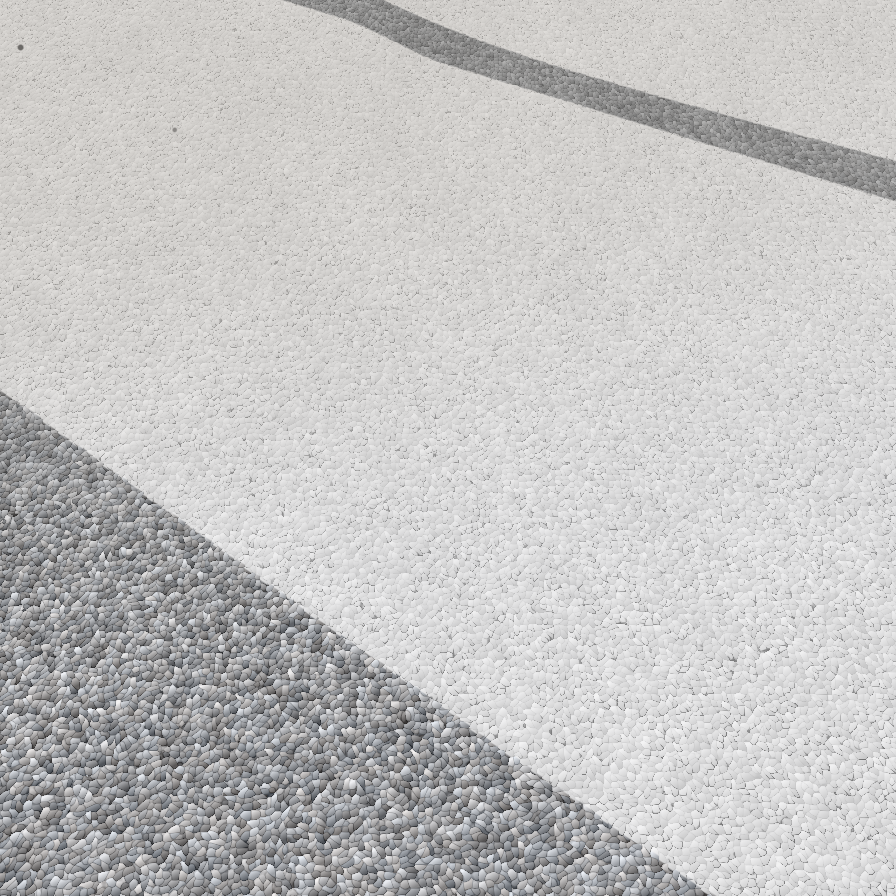
Give the GLSL for this texture, as a WebGL 1 fragment shader.

```glsl
precision highp float;
// Pale pebbled floor crossed by a grey band, with a dark grey field at lower left.
// Elongated, randomly turned cells form the granules; a perspective warp shrinks
// them with distance, and curved boundaries choose the light or dark stone mix.

uniform vec2 u_resolution;

const float HORIZON = 1.8;         // height at which granules would vanish
const float GRAIN_DENSITY = 112.0; // granules per canvas width, at the bottom
const vec2 GRAIN_STRETCH = vec2(0.72, 1.4);
const float EDGE_RAGGED = 0.0035;
const vec3 PALE_NEAR = vec3(0.865, 0.865, 0.868);
const vec3 PALE_FAR = vec3(0.822, 0.812, 0.798);
const vec3 DARK_NEAR = vec3(0.590, 0.592, 0.602);
const vec3 DARK_FAR = vec3(0.550, 0.548, 0.545);
const vec3 SPECK_COLOR = vec3(0.42, 0.41, 0.40);

float hash12(vec2 p) {
  vec3 q = fract(vec3(p.xyx) * 0.1031);
  q += dot(q, q.yzx + 33.33);
  return fract((q.x + q.y) * q.z);
}

vec3 hash32(vec2 p) {
  vec3 q = fract(vec3(p.xyx) * vec3(0.1031, 0.1030, 0.0973));
  q += dot(q, q.yxz + 33.33);
  return fract((q.xxy + q.yzz) * q.zyx);
}

float valueNoise(vec2 p) {
  vec2 i = floor(p);
  vec2 f = fract(p);
  f = f * f * (3.0 - 2.0 * f);
  float low = mix(hash12(i), hash12(i + vec2(1.0, 0.0)), f.x);
  float high = mix(hash12(i + vec2(0.0, 1.0)), hash12(i + 1.0), f.x);
  return mix(low, high, f.y);
}

// Floor coordinates whose scale grows with distance, without stretching.
vec2 floorCoords(vec2 uv) {
  float s = 1.0 - uv.y / HORIZON;
  return vec2((uv.x - 0.5) / s + 3.0, 1.0 - HORIZON * log(s));
}

// Returns gap distance, side lighting, and the granule's two random values.
vec4 granules(vec2 p) {
  vec2 cell = floor(p);
  vec2 f = fract(p);
  float nearest = 9.0;
  float second = 9.0;
  vec3 result = vec3(0.0);
  for (int y = -1; y <= 1; y++) {
    for (int x = -1; x <= 1; x++) {
      vec2 o = vec2(float(x), float(y));
      vec3 rnd = hash32(cell + o);
      vec2 toPoint = f - o - 0.1 - 0.8 * rnd.xy;
      float angle = 3.14159 * rnd.z;
      vec2 axis = vec2(cos(angle), sin(angle));
      vec2 local = vec2(dot(toPoint, axis), dot(toPoint, vec2(-axis.y, axis.x)));
      float d = length(local * GRAIN_STRETCH);
      if (d < nearest) {
        second = nearest;
        nearest = d;
        result = vec3(dot(toPoint, vec2(-0.5, 0.85)), hash32(cell + o + 57.0).xy);
      } else {
        second = min(second, d);
      }
    }
  }
  return vec4(second - nearest, result);
}

float speck(vec2 uv, vec2 center, float radius, float px) {
  return 1.0 - smoothstep(radius - px, radius + px, length(uv - center));
}

void main() {
  vec2 uv = gl_FragCoord.xy / u_resolution;
  float px = 1.0 / u_resolution.y;
  vec2 ground = floorCoords(uv);
  vec4 grain = granules(ground * GRAIN_DENSITY);
  float nearness = 1.0 - smoothstep(0.0, 1.0, uv.y);

  // Boundaries, slightly broken by the granules.
  float ragged = EDGE_RAGGED * (grain.z - 0.5) * (0.4 + nearness);
  float fieldEdge = 0.566 - 0.735 * uv.x + 0.03 * uv.x * uv.x;
  float field = smoothstep(-px, px, (fieldEdge - uv.y) * 0.81 + ragged);
  float t = 1.0 - uv.x;
  float bandTop = 0.82 + 0.272 * t + 0.4 * pow(t, 5.0);
  float bandBottom = 0.775 + 0.305 * t + 0.016 * smoothstep(0.5, 0.62, t);
  float band = smoothstep(-px, px, bandTop - uv.y + ragged)
             * smoothstep(-px, px, uv.y - bandBottom + ragged);
  float dark = max(field, band);

  // Granule relief: shadowed gaps, lit flanks and individual stone tones.
  float gap = 1.0 - smoothstep(0.0, 0.24, grain.x);
  float flank = clamp(grain.y, -0.6, 0.6);
  float tone = grain.z - 0.5;
  float mottle = valueNoise(ground * 9.0) + 0.5 * valueNoise(ground * 24.0) - 0.75;

  // Pale mix: mostly even, with scattered dark crevices.
  vec3 pale = mix(PALE_FAR, PALE_NEAR, smoothstep(0.0, 0.85, nearness + 0.25 * uv.x));
  float crevice = gap * smoothstep(0.35, 1.0, grain.w) * smoothstep(0.2, -0.25, grain.y);
  float paleRelief = 0.07 * tone + 0.09 * flank - 0.035 * gap - 0.32 * crevice;
  pale += paleRelief * mix(0.5, 1.0, nearness) + 0.018 * mottle;

  // Dark mix: strong contrast between stones, softer in the distance.
  vec3 stone = mix(DARK_FAR, DARK_NEAR, nearness);
  float stoneRelief = 0.30 * tone + 0.28 * flank - 0.17 * gap + 0.045;
  stone += stoneRelief * mix(0.42, 1.0, smoothstep(0.0, 0.9, nearness));
  stone += vec3(-0.03, 0.0, 0.03) * (grain.w - 0.45) * nearness + 0.035 * mottle;

  vec3 color = mix(pale, stone, dark);
  float debris = speck(uv, vec2(0.023, 0.947), 0.0032, px)
               + 0.7 * speck(uv, vec2(0.195, 0.855), 0.0025, px);
  color = mix(color, SPECK_COLOR, debris);
  gl_FragColor = vec4(clamp(color, 0.0, 1.0), 1.0);
}
```
